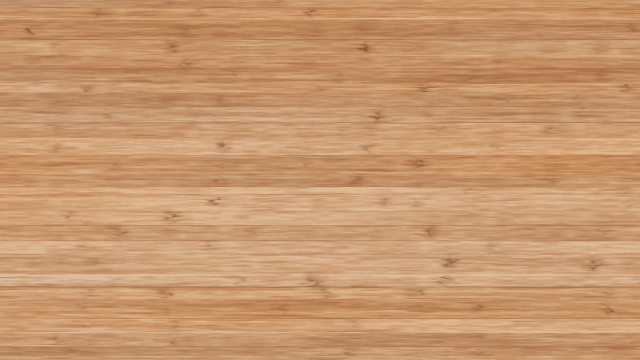
Reproduce this texture procedurally as a WebGL 2 fragment shader.

```glsl
#version 300 es
precision highp float;
// Horizontal bamboo planking: narrow glued strips with fine fibres and brown nodes.

uniform vec2 u_resolution;
out vec4 fragColor;

const float STRIP_COUNT = 24.5;    // strips per canvas height
const float SEAM_JITTER = 0.6;     // unevenness of the strip widths
const float SEAM_WIDTH = 0.0019;
const float PANEL_STRIP = 12.0;    // strips below this one form a paler panel
const float PANEL_LIFT = 0.19;
const float BASE_TONE = 0.56;
const float STRIP_CONTRAST = 0.44;
const float STREAK_CONTRAST = 0.36;
const float FIBRE_CONTRAST = 0.34;
const float GRAIN_CONTRAST = 0.46;
const float NODE_SPACING = 0.37;
const float NODE_CHANCE = 0.72;
const vec2 NODE_SIZE = vec2(0.019, 0.015);

const vec3 DARK_WOOD = vec3(0.705, 0.485, 0.325);
const vec3 MID_WOOD = vec3(0.786, 0.592, 0.422);
const vec3 PALE_WOOD = vec3(0.865, 0.712, 0.568);
const vec3 NODE_BROWN = vec3(0.520, 0.300, 0.165);
const vec3 WARM_SHIFT = vec3(0.010, -0.026, -0.056);

float hash(vec2 p) {
    return fract(sin(dot(p, vec2(127.1, 311.7))) * 43758.5453);
}

float noise(vec2 p) {
    vec2 i = floor(p);
    vec2 f = fract(p);
    f = f * f * (3.0 - 2.0 * f);
    float low = mix(hash(i), hash(i + vec2(1.0, 0.0)), f.x);
    float high = mix(hash(i + vec2(0.0, 1.0)), hash(i + vec2(1.0, 1.0)), f.x);
    return mix(low, high, f.y);
}

// Height of a seam, in strip units.
float seamHeight(float k) {
    return k + SEAM_JITTER * (hash(vec2(k, 4.7)) - 0.5);
}

// Base tone of one strip, drifting slowly along its length.
float stripTone(float id, float x) {
    float tone = STRIP_CONTRAST * (hash(vec2(id, 9.2)) - 0.5);
    tone += 0.30 * (noise(vec2(x * 1.6 + id * 7.3, id * 3.1)) - 0.5);
    float depth = (PANEL_STRIP - id) / PANEL_STRIP;
    return tone + (id < PANEL_STRIP ? PANEL_LIFT * (1.0 - 1.1 * depth) : -0.06);
}

// Sum of the nodes on one strip: x = stain, y = thin crossing ridge.
vec2 stripNodes(vec2 p, float id, float centre) {
    vec2 total = vec2(0.0);
    float cell = floor(p.x / NODE_SPACING);
    for (float i = -1.0; i <= 1.0; i++) {
        vec2 key = vec2(cell + i, id);
        if (hash(key + 2.3) > NODE_CHANCE) continue;
        float x = (key.x + 0.1 + 0.8 * hash(key + 17.1)) * NODE_SPACING;
        float y = centre + 0.012 * (hash(key + 31.7) - 0.5);
        vec2 d = p - vec2(x, y);
        // Ragged ends: every fibre carries the stain a different way
        d.x += 0.034 * (noise(vec2(p.x * 30.0, p.y * 170.0)) - 0.5);
        vec2 size = NODE_SIZE * mix(0.65, 1.25, hash(key + 43.9));
        float strength = mix(0.28, 0.95, pow(hash(key + 58.3), 2.5));
        float body = exp(-dot(d / size, d / size));
        float bend = d.x - 0.006 * sin(d.y * 160.0 + 6.28 * hash(key + 71.0));
        float ridge = exp(-pow(bend / 0.0035, 2.0)) * exp(-pow(d.y / 0.015, 2.0));
        total += strength * vec2(body, ridge);
    }
    return total;
}

void main() {
    vec2 p = gl_FragCoord.xy / u_resolution.y;
    float pixel = 1.0 / u_resolution.y;

    // Nearest seam and the strips on either side of it
    float row = p.y * STRIP_COUNT;
    float k = floor(row + 0.5);
    float d = (row - seamHeight(k)) / STRIP_COUNT;
    float above = smoothstep(-0.6 * pixel, 0.6 * pixel, d);
    float id = d < 0.0 ? k - 1.0 : k;
    float centre = 0.5 * (seamHeight(id) + seamHeight(id + 1.0)) / STRIP_COUNT;
    float tone = BASE_TONE + mix(stripTone(k - 1.0, p.x), stripTone(k, p.x), above);

    // Nodes, which also push the fibres aside
    vec2 nodes = stripNodes(p, id, centre);
    vec2 g = vec2(p.x + 5.3 * hash(vec2(id, 1.9)), p.y + 0.003 * nodes.x);
    g.y += 0.004 * (noise(vec2(g.x * 2.0, id)) - 0.5);

    // Long streaks, fine fibres and short grain; some strips are plainer
    float figure = mix(0.55, 1.25, hash(vec2(id, 15.8)));
    tone += figure * STREAK_CONTRAST * (noise(g * vec2(1.8, 85.0)) - 0.5);
    tone += figure * FIBRE_CONTRAST * (noise(g * vec2(6.0, 190.0) + 40.0) - 0.5);
    tone += GRAIN_CONTRAST * (noise(g * vec2(26.0, 230.0) + 90.0) - 0.5);
    tone += 0.16 * (noise(g * vec2(80.0, 260.0) + 130.0) - 0.5);

    // Sparse thin lines, dark and pale
    tone -= figure * 0.30 * smoothstep(0.76, 0.90, noise(g * vec2(8.0, 165.0) + 150.0));
    tone += figure * 0.22 * smoothstep(0.76, 0.90, noise(g * vec2(5.0, 150.0) + 270.0));

    // Glue lines: mostly dark, some pale, varying a little along the way
    float line = 1.0 - smoothstep(SEAM_WIDTH - pixel * 0.4, SEAM_WIDTH + pixel * 0.4, abs(d));
    float lineTone = mix(-0.68, 0.46, hash(vec2(k, 6.1)));
    tone += line * lineTone * mix(0.45, 1.0, noise(vec2(p.x * 3.5, k * 5.0)));

    // Wood colour with warmer and cooler patches
    vec3 colour = mix(DARK_WOOD, MID_WOOD, clamp(tone * 2.0, -0.25, 1.0));
    colour = mix(colour, PALE_WOOD, clamp(tone * 2.0 - 1.0, 0.0, 1.1));
    float warmth = noise(vec2(p.x * 1.3, p.y * 9.0) + 23.0) + 0.6 * hash(vec2(id, 12.4)) - 0.8;
    colour += WARM_SHIFT * warmth;

    // Mottled node stain
    float mottle = noise(g * vec2(70.0, 200.0) + 210.0);
    float stain = nodes.x * mix(0.12, 0.95, mottle) + 0.45 * nodes.y * mottle;
    colour = mix(colour, NODE_BROWN, clamp(stain, 0.0, 0.8));

    fragColor = vec4(clamp(colour, 0.0, 1.0), 1.0);
}
```
